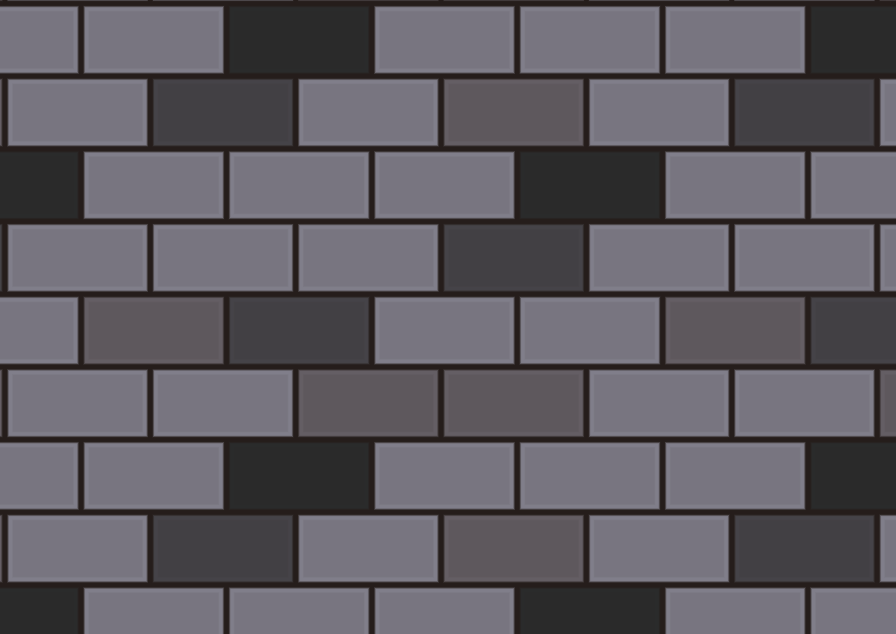
Give the GLSL for this pattern, as a WebGL 2 fragment shader.

```glsl
#version 300 es
precision highp float;
// Running-bond brick wall: grey bricks with some dark, mauve and black ones.
// A 4 x 6 block of tones repeats over the wall; the distance to the nearest
// joint gives the mortar lines and a faint pale rim inside each brick.

uniform vec2 u_resolution;
out vec4 fragColor;

// Lengths are fractions of the canvas width, measured from the top left.
#define BRICK_SIZE   vec2(0.16224, 0.08112)
#define WALL_ORIGIN  vec2(0.0055, 0.0039)
#define ROW_SHIFT    0.476
#define JOINT_HALF   0.0035
#define JOINT_SOFT   0.0016
#define RIM_END      0.0085
#define RIM_SOFT     0.0012
#define RIM_GAIN     0.10

const vec3 MORTAR = vec3(0.145, 0.115, 0.105);
const vec3 TONES[4] = vec3[4](
    vec3(0.470, 0.460, 0.500),   // 0 light grey
    vec3(0.370, 0.345, 0.365),   // 1 mauve
    vec3(0.260, 0.250, 0.265),   // 2 dark grey
    vec3(0.163, 0.163, 0.163));  // 3 black

// Tone index of each brick in the repeating block, top row first.
const int BLOCK[24] = int[24](
    0, 0, 3, 0,
    0, 2, 0, 1,
    3, 0, 0, 0,
    0, 0, 0, 2,
    0, 1, 2, 0,
    0, 0, 1, 1);

vec3 brickTone(vec2 cell) {
    int column = int(mod(cell.x + 0.5, 4.0));
    int row = int(mod(cell.y + 0.5, 6.0));
    return TONES[BLOCK[row * 4 + column]];
}

void main() {
    float pixel = 1.0 / u_resolution.x;
    vec2 p = vec2(gl_FragCoord.x, u_resolution.y - gl_FragCoord.y) * pixel;

    // Brick grid, with every even row moved to the left.
    vec2 grid = (p - WALL_ORIGIN) / BRICK_SIZE;
    float evenRow = 1.0 - mod(floor(grid.y), 2.0);
    grid.x += ROW_SHIFT * evenRow;
    vec2 cell = floor(grid);
    vec2 local = grid - cell;

    // Distance to the centre line of the nearest joint.
    vec2 toJoint = min(local, 1.0 - local) * BRICK_SIZE;
    float d = min(toJoint.x, toJoint.y);

    // Brick face with a rim that grows with its contrast to the mortar.
    vec3 color = brickTone(cell);
    float rimSoft = max(RIM_SOFT, 0.6 * pixel);
    float rim = 1.0 - smoothstep(RIM_END - rimSoft, RIM_END + rimSoft, d);
    color += (color - MORTAR) * RIM_GAIN * rim;

    // Mortar joints.
    float soft = max(JOINT_SOFT, 0.7 * pixel);
    float face = smoothstep(JOINT_HALF - soft, JOINT_HALF + soft, d);
    fragColor = vec4(mix(MORTAR, color, face), 1.0);
}
```
